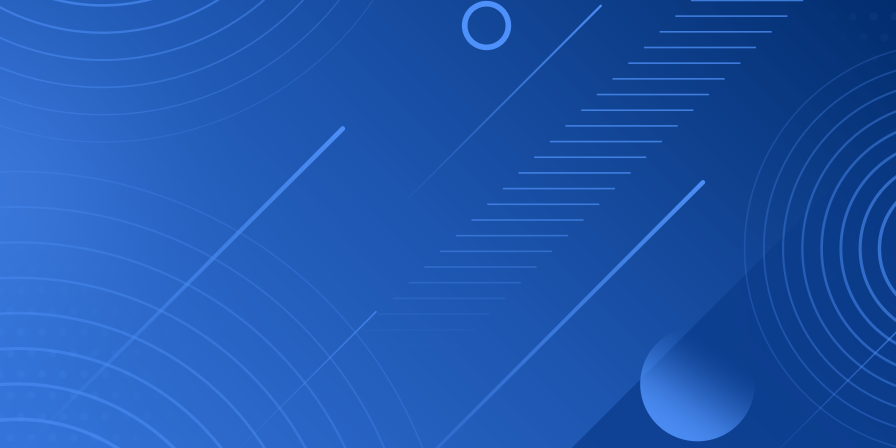
Reproduce this background procedurally as a Shadertoy shader.

```glsl
#define LIGHT_BLUE vec3(0.205, 0.455, 0.855)
#define MID_BLUE vec3(0.110, 0.332, 0.685)
#define DEEP_BLUE vec3(0.008, 0.175, 0.430)
#define LINE_BLUE vec3(0.31, 0.57, 0.98)
#define BAR_STEP 0.035
#define BAR_LENGTH 0.247
#define BAR_COUNT 23
#define RING_FADE 0.62
#define DOT_PITCH 0.047
#define BALL_RADIUS 0.128

// Antialiased coverage of a signed distance
float fill(float d) {
    return clamp(0.5 - d * iResolution.y, 0.0, 1.0);
}

float segmentDistance(vec2 p, vec2 a, vec2 b) {
    vec2 ab = b - a;
    return length(p - a - ab * clamp(dot(p - a, ab) / dot(ab, ab), 0.0, 1.0));
}

// Concentric rings, thin and faint outside, stronger toward the centre
float rings(vec2 p, vec2 centre, float outer, float spacing, float count, float width) {
    float r = length(p - centre);
    float index = clamp(round((outer - r) / spacing), 0.0, count - 1.0);
    float inward = index / (count - 1.0);
    float d = abs(r - outer + index * spacing);
    return fill(d - width * mix(0.45, 1.0, inward)) * mix(0.35, 1.0, inward);
}

// Diagonal stroke that fades from its head down to its tail
float streak(vec2 p, vec2 head, float span, float width) {
    vec2 tail = head - vec2(span);
    float along = clamp((p.x - tail.x) / span, 0.0, 1.0);
    return fill(segmentDistance(p, tail, head) - width * mix(0.6, 1.0, along)) * along;
}

// Stair of horizontal bars, fading toward the bottom
float bars(vec2 p) {
    float total = 0.0;
    for (int i = 0; i < BAR_COUNT; i++) {
        float drop = float(i) * BAR_STEP;
        vec2 start = vec2(1.544 - drop, 0.999 - drop);
        float d = segmentDistance(p, start, start + vec2(BAR_LENGTH, 0.0));
        float fade = 1.0 - smoothstep(0.35, 0.82, drop);
        total = max(total, fill(d - 0.0018) * fade);
    }
    return total;
}

// Faint staggered dots
float dots(vec2 p) {
    vec2 cell = p / DOT_PITCH;
    cell.x += 0.5 * mod(floor(cell.y), 2.0);
    return fill((length(fract(cell) - 0.5) - 0.19) * DOT_PITCH);
}

vec3 background(vec2 p) {
    // Diagonal gradient with very soft bands
    float t = (p.x + p.y) / 3.0;
    t = mix(t, (floor(t * 36.0) + 0.5) / 36.0, 0.3);
    vec3 color = t < 0.5 ? mix(LIGHT_BLUE, MID_BLUE, t * 2.0)
                         : mix(MID_BLUE, DEEP_BLUE, t * 2.0 - 1.0);

    // Glow on the left side
    float glow = exp(-dot(p - vec2(0.0, 0.62), p - vec2(0.0, 0.62)) * 9.0);
    color += vec3(0.055, 0.055, 0.06) * glow;

    // Shaded lower right corner
    float corner = fill((1.276 - p.x + p.y) * 0.7071);
    float shade = 1.0 - smoothstep(0.2, 0.75, p.y);
    return mix(color, vec3(0.035, 0.225, 0.535), corner * (0.3 + 0.4 * shade));
}

void mainImage(out vec4 fragColor, in vec2 fragCoord) {
    vec2 p = fragCoord / iResolution.y;
    p.x += 1.0 - 0.5 * iResolution.x / iResolution.y;
    vec3 color = background(p);

    // Dotted corners
    float dotFade = 1.0 - smoothstep(0.1, 0.48, length(p - vec2(0.0, 0.08)));
    dotFade += 0.6 * (1.0 - smoothstep(0.02, 0.2, length(p - vec2(2.0, 1.0))));
    color = mix(color, LINE_BLUE, dots(p) * dotFade * 0.13);

    // Ball lit from the lower left
    vec2 ball = p - vec2(1.557, 0.143);
    float lit = 1.0 - smoothstep(-1.0, 0.75, dot(ball, vec2(0.55, 0.83)) / BALL_RADIUS);
    color = mix(color, LINE_BLUE, fill(length(ball) - BALL_RADIUS) * lit * 0.92);

    // Ring groups
    float ringMask = rings(p, vec2(0.229, 1.417), 0.734, 0.061, 6.0, 0.0028);
    ringMask = max(ringMask, rings(p, vec2(0.039, -0.354), 0.971, 0.079, 9.0, 0.0042));
    ringMask = max(ringMask, rings(p, vec2(2.120, 0.445), 0.458, 0.043, 8.0, 0.0038));
    color = mix(color, LINE_BLUE, ringMask * RING_FADE);

    // Bars and diagonal strokes
    color = mix(color, LINE_BLUE, bars(p) * 0.75);
    float strokes = streak(p, vec2(0.765, 0.713), 0.713, 0.0053);
    strokes = max(strokes, streak(p, vec2(1.569, 0.593), 0.82, 0.0050));
    strokes = max(strokes, streak(p, vec2(1.341, 0.987), 0.46, 0.0026));
    strokes = max(strokes, streak(p, vec2(0.839, 0.304), 0.32, 0.0018) * 0.75);
    strokes = max(strokes, streak(p, vec2(2.020, 0.278), 0.32, 0.0018) * 0.7);
    color = mix(color, LINE_BLUE, strokes * 0.95);

    // Small bold ring at the top
    float hoop = abs(length(p - vec2(1.086, 0.943)) - 0.0487) - 0.0063;
    color = mix(color, LINE_BLUE, fill(hoop));

    fragColor = vec4(color, 1.0);
}
```
